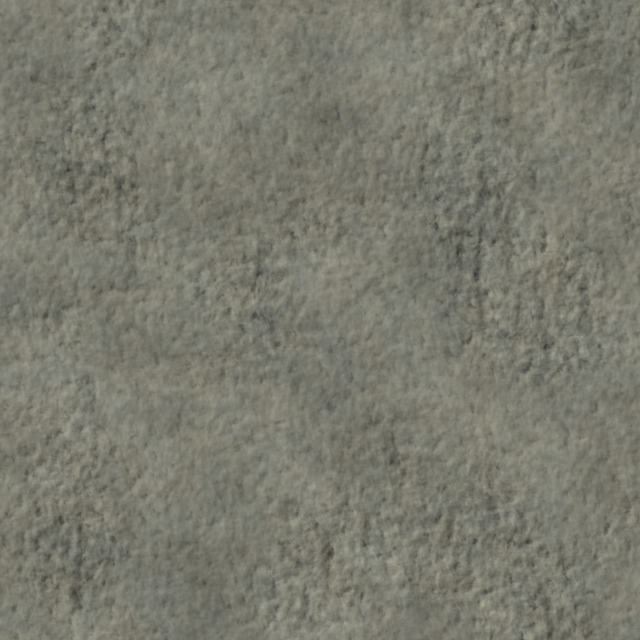
This texture is drawn by a three.js fragment shader. Its source:

```glsl
varying vec2 vUv;

const vec3 STONE = vec3(0.486, 0.486, 0.438);
const vec3 TONE_TINT = vec3(1.0, 0.99, 0.9);
const vec3 WARM_SHIFT = vec3(0.012, 0.0, -0.012);
const float GRAIN_SCALE = 54.0;
const float RELIEF_DEPTH = 0.09;
const float GRAIN_DEPTH = 0.075;
const vec2 LIGHT_STEP = vec2(-0.004, 0.003);
const float BLOTCH_SCALE = 5.0;
const float BLOTCH_DEPTH = 0.075;
const float MOTTLE_SCALE = 19.0;
const float MOTTLE_DEPTH = 0.045;
const vec2 STREAK_SCALE = vec2(46.0, 9.0);
const float STREAK_DEPTH = 0.1;
const float CRACK_SCALE = 15.0;
const float CRACK_WIDTH = 0.08;
const float CRACK_DEPTH = 0.07;
const float PIT_DEPTH = 0.06;
const float WORN_CENTER = 0.78;
const float WORN_WIDTH = 0.14;
const mat2 OCTAVE_TURN = mat2(0.8, 0.6, -0.6, 0.8);

float hash(vec2 p) {
  vec3 q = fract(vec3(p.xyx) * 0.1031);
  q += dot(q, q.yzx + 33.33);
  return fract((q.x + q.y) * q.z);
}

float cornerSlope(vec2 cell, vec2 offset) {
  float angle = 6.2832 * hash(cell);
  return dot(vec2(cos(angle), sin(angle)), offset);
}

// Gradient noise, centred on zero
float noise(vec2 p) {
  vec2 i = floor(p);
  vec2 f = p - i;
  vec2 u = f * f * f * (f * (f * 6.0 - 15.0) + 10.0);
  vec2 e = vec2(1.0, 0.0);
  float low = mix(cornerSlope(i, f), cornerSlope(i + e.xy, f - e.xy), u.x);
  float high = mix(cornerSlope(i + e.yx, f - e.yx), cornerSlope(i + e.xx, f - e.xx), u.x);
  return mix(low, high, u.y);
}

float fbm(vec2 p) {
  float sum = 0.0;
  float amplitude = 1.0;
  for (int i = 0; i < 4; i++) {
    sum += amplitude * noise(p);
    p = OCTAVE_TURN * p * 2.03 + 17.3;
    amplitude *= 0.48;
  }
  return sum;
}

// Pitted surface, slightly stretched upright
float surfaceHeight(vec2 p) {
  return fbm(p * GRAIN_SCALE * vec2(1.1, 0.9) + 80.0);
}

void main() {
  vec2 p = vUv;
  vec2 warp = vec2(noise(p * 9.0 + 31.0), noise(p * 9.0 + 57.0)) * 0.012;
  vec2 q = p + warp;

  // Broad stains and middle-sized mottling
  float blotch = fbm(p * BLOTCH_SCALE + 12.0);
  float mottle = fbm(q * MOTTLE_SCALE + 43.0);

  // Worn patches, gathered in an upright band on the right
  float bandDistance = (p.x - WORN_CENTER + warp.x * 5.0) / WORN_WIDTH;
  float band = exp(-bandDistance * bandDistance);
  float worn = smoothstep(-0.05, 0.6, fbm(p * 4.0 + 91.0) + 0.4 * band);

  // Rounded grains lit from the upper left
  float height = surfaceHeight(q);
  float relief = height - surfaceHeight(q + LIGHT_STEP);
  float speckle = fbm(p * GRAIN_SCALE * 1.15 + 210.0);
  float tone = relief * RELIEF_DEPTH + speckle * GRAIN_DEPTH;
  tone -= smoothstep(0.2, 0.65, -height) * PIT_DEPTH;
  tone *= 0.85 + 0.6 * worn;
  tone += blotch * BLOTCH_DEPTH + mottle * MOTTLE_DEPTH;

  // Upright dark runs and fine broken cracks
  float streak = smoothstep(0.12, 0.6, noise((p + warp) * STREAK_SCALE + 5.0));
  tone -= streak * worn * STREAK_DEPTH;
  float ridge = abs(noise(q * CRACK_SCALE * vec2(1.3, 0.8) + 66.0) + 0.15 * mottle);
  float crack = 1.0 - smoothstep(0.0, CRACK_WIDTH, ridge);
  crack *= smoothstep(0.0, 0.4, noise(p * 8.0 + 23.0));
  tone -= crack * (0.2 + 0.8 * worn) * CRACK_DEPTH;

  // Faint pinkish and bluish drift
  float warmth = fbm(q * 18.0 + 120.0) + 0.5 * noise(p * 5.0 + 150.0);
  vec3 color = STONE + tone * TONE_TINT + warmth * WARM_SHIFT;
  gl_FragColor = vec4(color, 1.0);
}
```
